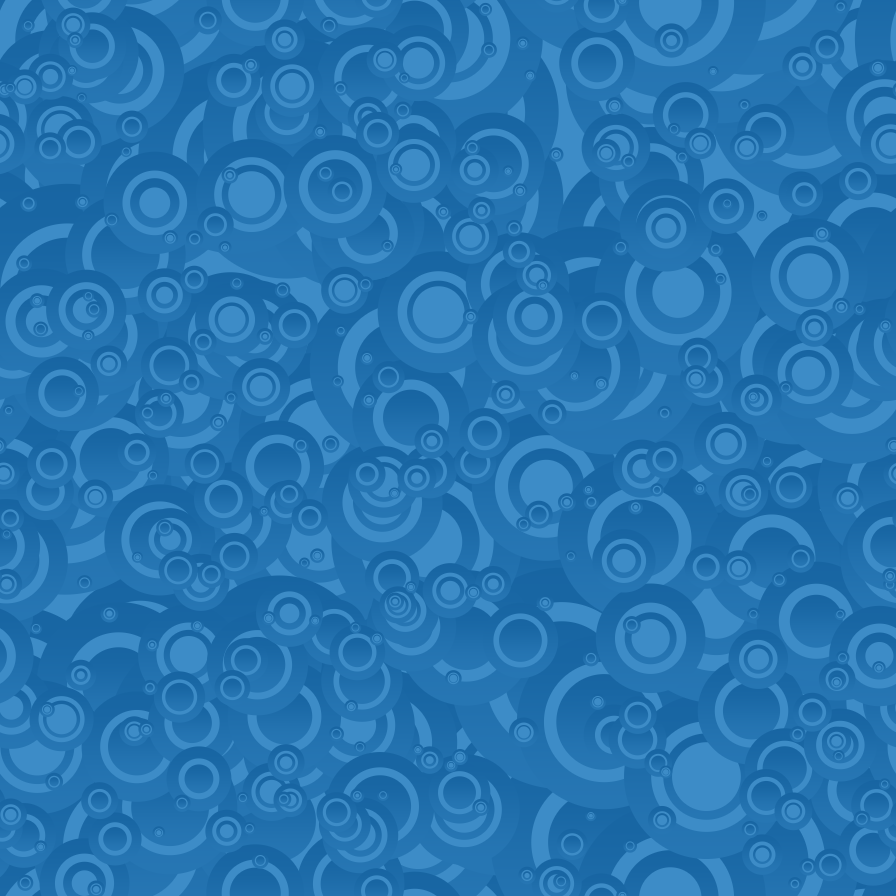
Reproduce this pattern procedurally as a Shadertoy shader.

```glsl
// Seamless blue pattern of overlapping shaded discs with pale rings and cores.

const vec3 DARK_BLUE  = vec3(0.092, 0.397, 0.637);
const vec3 MID_BLUE   = vec3(0.150, 0.462, 0.702);
const vec3 LIGHT_BLUE = vec3(0.240, 0.550, 0.780);

// Ring and core sizes, as fractions of the disc radius.
const vec2  RING_OUTER  = vec2(0.62, 0.72);
const vec2  RING_WIDTH  = vec2(0.13, 0.19);
const vec2  CORE_GAP    = vec2(0.09, 0.20);
const float CORE_CHANCE = 0.48;

// Layers from back to front: cells per side, smallest and largest radius, fill chance.
const int LAYER_COUNT = 9;
const vec4 LAYERS[LAYER_COUNT] = vec4[LAYER_COUNT](
    vec4( 6.0, 0.085, 0.130, 1.00),
    vec4( 6.0, 0.085, 0.125, 0.85),
    vec4( 6.0, 0.075, 0.110, 0.60),
    vec4( 8.0, 0.055, 0.075, 0.42),
    vec4( 8.0, 0.045, 0.065, 0.38),
    vec4(10.0, 0.030, 0.045, 0.40),
    vec4(12.0, 0.022, 0.032, 0.36),
    vec4(14.0, 0.014, 0.022, 0.28),
    vec4(20.0, 0.006, 0.010, 0.40)
);

// Three random values in 0..1 from whole-number coordinates.
vec3 hash3(uvec3 v) {
    v = v * 1664525u + 1013904223u;
    v.x += v.y * v.z;
    v.y += v.z * v.x;
    v.z += v.x * v.y;
    v ^= v >> 16u;
    v.x += v.y * v.z;
    v.y += v.z * v.x;
    v.z += v.x * v.y;
    return vec3(v >> 8u) / 16777216.0;
}

// Antialiased coverage of a circle at distance d from its centre.
float circleMask(float d, float radius, float pixel) {
    return clamp((radius - d) / pixel + 0.5, 0.0, 1.0);
}

// Vertical shade: dark at the top of a circle, lighter at its foot.
vec3 shade(float y, float radius) {
    return mix(MID_BLUE, DARK_BLUE, smoothstep(-1.0, 1.0, y / radius));
}

// Paints one disc with its ring, inner face and optional core.
vec3 paintDisc(vec3 below, vec2 p, float radius, vec3 style, float coreDraw, float pixel) {
    float d = length(p);
    float ringOuter = radius * mix(RING_OUTER.x, RING_OUTER.y, style.x);
    float ringInner = ringOuter - radius * mix(RING_WIDTH.x, RING_WIDTH.y, style.y);
    float core = ringInner - radius * mix(CORE_GAP.x, CORE_GAP.y, style.z);

    vec3 color = shade(p.y, radius);
    color = mix(color, LIGHT_BLUE, circleMask(d, ringOuter, pixel));
    color = mix(color, shade(p.y, ringInner), circleMask(d, ringInner, pixel));
    float hasCore = step(coreDraw, CORE_CHANCE);
    color = mix(color, LIGHT_BLUE, hasCore * circleMask(d, core, pixel));
    return mix(below, color, circleMask(d, radius, pixel));
}

// Scatters one layer of discs on a jittered grid that wraps at the canvas edges.
vec3 paintLayer(vec3 color, vec2 uv, int index, float pixel) {
    vec4 layer = LAYERS[index];
    vec2 home = floor(uv * layer.x);
    for (int y = -1; y <= 1; y++) {
        for (int x = -1; x <= 1; x++) {
            vec2 cell = home + vec2(x, y);
            uvec2 id = uvec2(mod(cell, layer.x));
            vec3 place = hash3(uvec3(id, index));
            vec3 draw  = hash3(uvec3(id, index + 50));
            vec3 style = hash3(uvec3(id, index + 100));
            float radius = mix(layer.y, layer.z, place.z);
            vec2 p = uv - (cell + place.xy) / layer.x;
            if (draw.x < layer.w && length(p) < radius + pixel) {
                color = paintDisc(color, p, radius, style, draw.y, pixel);
            }
        }
    }
    return color;
}

void mainImage(out vec4 fragColor, in vec2 fragCoord) {
    vec2 uv = fragCoord / iResolution.xy;
    float pixel = 1.0 / min(iResolution.x, iResolution.y);
    vec3 color = LIGHT_BLUE;
    for (int i = 0; i < LAYER_COUNT; i++) {
        color = paintLayer(color, uv, i, pixel);
    }
    fragColor = vec4(color, 1.0);
}
```
